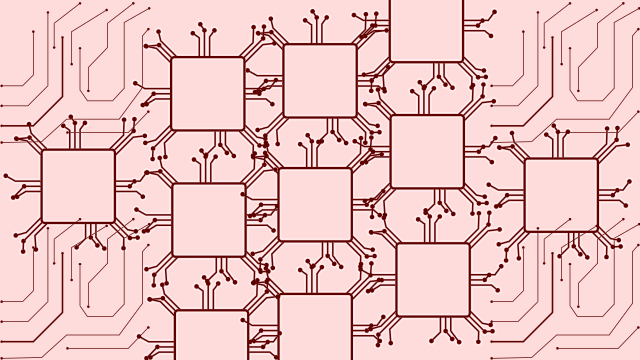
Give the GLSL for this pattern, as a Shadertoy shader.

```glsl
// Dark red circuit board on pale pink: staggered square chips with bundles of
// bent leads ending in round pads, over thin routed traces at both sides.
// Everything is a distance field in board units, 432 to the canvas height.
#define BOARD_H 432.0
#define CHIP_HALF 44.0
#define FRAME_W 1.35
#define LEAD_W 0.9
#define PAD_R 2.7
#define FINE_W 0.42
#define BOLD_W 0.95
#define TRACE_PAD_R 1.5
#define PAPER vec3(1.0, 0.863, 0.863)
#define GLOW vec3(1.0, 0.925, 0.925)
#define INK vec3(0.36, 0.0, 0.0)

float hash(vec2 p) {
    return fract(sin(dot(p, vec2(127.1, 311.7))) * 43758.5453);
}

float segment(vec2 p, vec2 a, vec2 b) {
    vec2 ab = b - a, ap = p - a;
    return length(ap - ab * clamp(dot(ap, ab) / dot(ab, ab), 0.0, 1.0));
}

float roundBox(vec2 p, float halfSide, float r) {
    vec2 q = abs(p) - halfSide + r;
    return length(max(q, 0.0)) + min(max(q.x, q.y), 0.0) - r;
}

// Pixel coverage of a line of half width w at distance d
float stroke(float d, float w, float px) {
    return clamp(0.5 + (w - d) / px, 0.0, 1.0) - clamp(0.5 - (w + d) / px, 0.0, 1.0);
}

// Three leads in each of eight directions; distances to (line, pad centre)
vec2 chipLeads(vec2 q) {
    vec2 d = vec2(1e3);
    for (int g = 0; g < 8; g++) {
        float angle = float(g) * 0.785398;
        vec2 dir = vec2(cos(angle), sin(angle));
        vec2 local = vec2(dot(q, dir), dot(q, vec2(-dir.y, dir.x)));
        bool corner = g % 2 == 1;
        float shift = g == 2 ? -15.0 : (g == 6 ? -4.0 : 0.0);
        for (int k = -1; k <= 1; k++) {
            vec2 seed = vec2(float(g) + 2.0, float(k) + 5.0);
            float across = float(k) * (corner ? 5.0 : 6.2);
            float start = corner ? CHIP_HALF * 1.4 - abs(across) : CHIP_HALF;
            float side = k == 0 ? sign(hash(seed + 3.3) - 0.5) : float(k);
            float turn = side * mix(0.5, 1.0, hash(seed + 7.1));
            vec2 a = vec2(start, across + shift);
            vec2 bend = a + vec2(mix(17.0, 33.0, hash(seed)), 0.0);
            vec2 tip = bend + mix(8.0, 19.0, hash(seed + 1.7)) * vec2(cos(turn), sin(turn));
            d.x = min(d.x, min(segment(local, a, bend), segment(local, bend, tip)));
            d.y = min(d.y, length(local - tip));
            if (k == 0) d.y = min(d.y, length(local - bend));
        }
    }
    return d;
}

// Routed background traces; distances to (fine line, bold line, pad centre)
vec3 traces(vec2 p) {
    vec3 d = vec3(1e3);
    // Nested elbows leading to the left, the last one bold
    for (int i = 0; i < 3; i++) {
        float k = float(i);
        float x = 40.0 + 17.5 * k, y = 103.0 + 24.0 * k, cut = 13.0 + 11.0 * k;
        vec2 top = vec2(x, i == 1 ? 15.0 : 38.0 + 3.5 * k), end = vec2(2.0, y);
        vec2 a = vec2(x, y - cut), b = vec2(x - cut, y);
        float line = min(segment(p, top, a), min(segment(p, a, b), segment(p, b, end)));
        if (i == 2) d.y = line; else d.x = min(d.x, line);
        d.z = min(d.z, min(length(p - top), length(p - end)));
    }
    // Hooks: a slanted start, then a drop with a sidestep on the last
    for (int i = 0; i < 3; i++) {
        float k = float(i);
        vec2 tip = vec2(96.0 + 32.0 * k, 4.0 + 8.0 * mod(k, 2.0));
        vec2 a = vec2(65.0 + 21.0 * k + 11.0 * k * (k - 1.0), 28.0 + 10.0 * mod(k, 2.0));
        vec2 b = vec2(a.x, 57.0 + (i == 1 ? 20.0 : 0.0));
        d.x = min(d.x, min(segment(p, tip, a), segment(p, a, b)));
        if (i == 2) {
            vec2 c = b + vec2(-23.0, 24.0), e = c + vec2(0.0, 28.0);
            d.x = min(d.x, min(segment(p, b, c), segment(p, c, e)));
            b = e;
        }
        d.z = min(d.z, min(length(p - tip), length(p - b)));
    }
    // Two long routes and one short stub
    vec2 loopRoute[7] = vec2[7](vec2(179, 10), vec2(149, 27), vec2(149, 106), vec2(135, 121),
        vec2(105, 121), vec2(96, 108), vec2(96, 58));
    vec2 longRoute[7] = vec2[7](vec2(178, 35), vec2(171, 43), vec2(171, 105), vec2(143, 143),
        vec2(80, 143), vec2(50, 170), vec2(2, 171));
    for (int i = 0; i < 6; i++)
        d.x = min(d.x, min(segment(p, loopRoute[i], loopRoute[i + 1]),
                           segment(p, longRoute[i], longRoute[i + 1])));
    vec2 stub = vec2(154, 159), stubA = vec2(178, 134), stubB = vec2(81, 159);
    d.x = min(d.x, min(segment(p, stubA, stub), segment(p, stub, stubB)));
    for (int i = 0; i < 7; i += 6)
        d.z = min(d.z, min(length(p - loopRoute[i]), length(p - longRoute[i])));
    d.z = min(d.z, min(length(p - stubA), length(p - stubB)));
    return d;
}

void mainImage(out vec4 fragColor, in vec2 fragCoord) {
    float px = BOARD_H / iResolution.y;
    vec2 p = vec2(fragCoord.x, iResolution.y - fragCoord.y) * px;

    // Five columns of chips: three in each inner one, one in each outer one
    vec2 lead = vec2(1e3);
    float frame = 1e3;
    for (int i = -2; i <= 2; i++)
    for (int j = -1; j <= 1; j++) {
        bool outer = abs(i) == 2;
        if (outer && j != 0) continue;
        float c = float(i), r = float(j);
        vec2 centre = vec2(384.0 + c * (outer ? 147.0 : 131.0),
            outer ? 229.0 + 3.5 * c : 248.0 - 41.0 * c - 24.0 * c * c + 151.0 * r);
        centre += 12.0 * (hash(vec2(c, r) + 4.0) - 0.5) * vec2(1.0, 0.4);
        vec2 q = p - centre;
        if (max(abs(q.x), abs(q.y)) > 110.0) continue;
        frame = min(frame, abs(roundBox(q, CHIP_HALF, 4.0)));
        lead = min(lead, chipLeads(q));
    }

    // The same trace motif fills all four corners
    vec2 cell = vec2(p.x > 480.0 ? 588.0 : 0.0, p.y > 217.0 ? 259.0 : 0.0);
    vec3 trace = traces(p - cell);

    float ink = max(stroke(frame, FRAME_W, px), stroke(lead.x, LEAD_W, px));
    ink = max(ink, stroke(lead.y, PAD_R, px));
    ink = max(ink, max(stroke(trace.x, FINE_W, px), stroke(trace.y, BOLD_W, px)));
    ink = max(ink, stroke(trace.z, TRACE_PAD_R, px));

    // Faint light rim around the chip parts
    float edge = min(frame - FRAME_W, min(lead.x - LEAD_W, lead.y - PAD_R));
    float rim = smoothstep(0.3, 1.2, edge) * (1.0 - smoothstep(1.6, 2.8, edge));
    fragColor = vec4(mix(mix(PAPER, GLOW, rim), INK, ink), 1.0);
}
```
